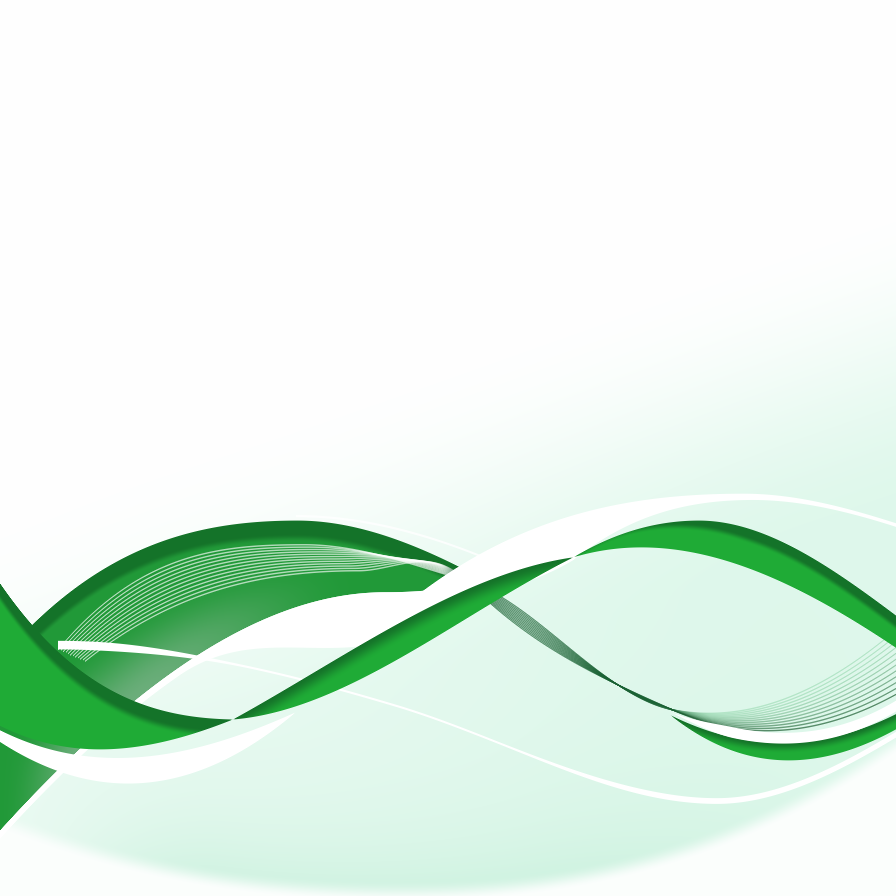
This background is drawn by a WebGL 1 fragment shader. Its source:

```glsl
precision highp float;
// Twisting green and white ribbons with fine line bundles over a pale mint wash.
// Every edge is a cubic arc between two knots; a ribbon fills the gap between
// an upper and a lower arc, and the bundle blends knots to fan its lines out.
uniform vec2 u_resolution;

float pixel;

// Height at x of a cubic between knots (x, y, slope).
float arc(float x, vec3 a, vec3 b) {
  float h = b.x - a.x;
  float t = clamp((x - a.x) / h, 0.0, 1.0);
  return a.y + t * t * (3.0 - 2.0 * t) * (b.y - a.y)
       + h * t * (1.0 - t) * (a.z * (1.0 - t) - b.z * t);
}

// Two arcs joined at the middle knot.
float arc2(float x, vec3 a, vec3 b, vec3 c) {
  return x < b.x ? arc(x, a, b) : arc(x, b, c);
}

// Coverage between two heights, vanishing where they meet.
float band(float y, float lo, float hi) {
  return clamp(min(hi - y, y - lo) / pixel + 0.5, 0.0, 1.0)
       * clamp((hi - lo) / pixel, 0.0, 1.0);
}

float stroke(float y, float center, float halfWidth) {
  return clamp((halfWidth - abs(y - center)) / pixel + 0.5, 0.0, 1.0);
}

// One line of the bundle; u runs from its upper to its lower border.
float bundleLine(float x, float u) {
  vec3 start = mix(vec3(0.065, 0.275, 1.2), vec3(0.095, 0.262, 0.8), u);
  vec3 crest = mix(vec3(0.34, 0.392, 0.0), vec3(0.40, 0.363, 0.0), u);
  vec3 pinch = vec3(0.52, 0.352, mix(-0.3, -1.0, u));
  vec3 dip = vec3(0.75, 0.208, mix(-0.2, -0.45, u));
  vec3 end = mix(vec3(1.0, 0.297, 0.85), vec3(1.0, 0.225, 0.55), u);
  return x < pinch.x ? arc2(x, start, crest, pinch) : arc2(x, pinch, dip, end);
}

void main() {
  vec2 p = gl_FragCoord.xy / u_resolution;
  float x = p.x, y = p.y;
  pixel = 1.0 / u_resolution.y;
  vec3 white = vec3(1.0);
  vec3 mint = vec3(0.87, 0.97, 0.92);
  vec3 green = vec3(0.12, 0.67, 0.21);
  vec3 darkGreen = vec3(0.08, 0.45, 0.16);

  // Mint wash, cut off by a soft sweeping edge near the bottom
  float wash = smoothstep(-0.42, -0.07, 0.35 * x - y);
  vec3 color = mix(vec3(0.995, 0.998, 0.996), mint, wash * mix(0.65, 1.0, smoothstep(0.1, 0.9, x)));
  float sweep = arc2(x, vec3(0.0, 0.085, -0.4), vec3(0.45, 0.005, 0.0), vec3(1.0, 0.17, 0.7));
  float above = y - sweep;
  float glow = exp(-max(above, 0.0) / 0.075) * smoothstep(0.0, 0.25, x);
  color = mix(color, vec3(0.78, 0.94, 0.86), 0.75 * glow * (1.0 - smoothstep(0.6, 1.0, x)));
  color = mix(vec3(0.985, 0.995, 0.99), color, smoothstep(-0.012, 0.012, above));

  // Rear hump with a dark rim and a hazy lower left
  float humpTop = arc2(x, vec3(0.0, 0.264, 1.17), vec3(0.332, 0.419, 0.0), vec3(0.54, 0.353, -0.54));
  float humpLow = arc2(x, vec3(0.0, 0.073, 1.1), vec3(0.43, 0.339, 0.0), vec3(0.54, 0.353, 0.3));
  float depth = (y - humpLow) / max(humpTop - humpLow, 0.001);
  float haze = smoothstep(0.6, 0.0, depth) * smoothstep(0.0, 0.1, x) * (1.0 - smoothstep(0.15, 0.4, x));
  vec3 humpColor = mix(vec3(0.13, 0.60, 0.22), vec3(0.42, 0.68, 0.48), haze);
  humpColor = mix(darkGreen, humpColor, smoothstep(0.015, 0.024, humpTop - y));
  color = mix(color, humpColor, band(y, humpLow, humpTop));
  float halo = arc(x, vec3(0.33, 0.424, 0.0), vec3(0.57, 0.365, -0.45));
  color = mix(color, white, 0.8 * stroke(y, halo, 0.0012) * step(0.33, x) * step(x, 0.57));

  // Long white thread
  float thread = x < 0.443 ? arc(x, vec3(0.065, 0.28, 0.0), vec3(0.443, 0.212, -0.3))
    : arc2(x, vec3(0.443, 0.212, -0.3), vec3(0.8, 0.106, 0.0), vec3(1.0, 0.18, 0.6));
  float threadWidth = 0.0048 - 0.0036 * smoothstep(0.1, 0.28, x) + 0.002 * smoothstep(0.55, 0.75, x);
  color = mix(color, white, stroke(y, thread, threadWidth) * step(0.065, x));

  // Fanning line bundle: white on the hump, dark past the pinch
  for (int i = 0; i < 12; i++) {
    float u = float(i) / 11.0;
    vec3 ink = mix(vec3(0.10, 0.38, 0.20), mix(vec3(0.62, 0.86, 0.71), vec3(0.06, 0.32, 0.14), u * u),
                   smoothstep(0.72, 0.8, x));
    ink = mix(white, ink, smoothstep(0.49, 0.52, x));
    color = mix(color, ink, 0.65 * stroke(y, bundleLine(x, u), 0.0008) * step(0.065 + 0.03 * u, x));
  }

  // White ribbons: under the hump, along the rise, and at the lower left
  float underWidth = (0.009 + 0.05 * smoothstep(0.2, 0.4, x)) * (1.0 - smoothstep(0.44, 0.5, x));
  color = mix(color, white, band(y, humpLow - underWidth, humpLow));
  float riseTop = arc2(x, vec3(0.44, 0.315, 0.85), vec3(0.83, 0.449, 0.0), vec3(1.0, 0.416, -0.32));
  float riseLow = x < 0.64 ? arc(x, vec3(0.44, 0.297, 0.6), vec3(0.64, 0.375, 0.6))
    : arc2(x, vec3(0.64, 0.375, 0.8), vec3(0.84, 0.442, 0.0), vec3(1.0, 0.412, -0.32));
  color = mix(color, white, band(y, riseLow, riseTop) * step(0.44, x));
  float tailTop = arc(x, vec3(0.0, 0.185, -0.5), vec3(0.33, 0.205, 0.45));
  float tailLow = arc(x, vec3(0.0, 0.172, -0.65), vec3(0.33, 0.205, 0.85));
  color = mix(color, white, band(y, tailLow, tailTop));

  // Front green ribbon, left lobe
  float top = arc(x, vec3(0.0, 0.349, -1.45), vec3(0.26, 0.197, -0.02));
  float low = arc(x, vec3(0.0, 0.19, -0.5), vec3(0.26, 0.197, 0.4));
  color = mix(color, mix(darkGreen, green, smoothstep(0.012, 0.022, top - y)), band(y, low, top));

  // Middle lobe
  top = arc(x, vec3(0.26, 0.197, 0.55), vec3(0.64, 0.378, 0.14));
  low = arc(x, vec3(0.26, 0.197, 0.08), vec3(0.64, 0.378, 0.5));
  color = mix(color, mix(darkGreen, green, smoothstep(0.0, 0.022, top - y)), band(y, low, top));

  // Right lobe
  top = arc2(x, vec3(0.64, 0.378, 0.6), vec3(0.78, 0.419, 0.0), vec3(1.0, 0.313, -0.75));
  low = arc(x, vec3(0.64, 0.378, 0.3), vec3(1.0, 0.277, -0.67));
  float rim = 0.013 * smoothstep(0.68, 0.85, x);
  color = mix(color, mix(darkGreen, green, smoothstep(rim - 0.004, rim + 0.004, top - y)), band(y, low, top));

  // Lower right crescent and its white lining
  top = arc(x, vec3(0.748, 0.202, -0.5), vec3(1.0, 0.203, 0.5));
  low = arc(x, vec3(0.748, 0.202, -0.8), vec3(1.0, 0.186, 0.55));
  color = mix(color, mix(darkGreen, green, smoothstep(0.0, 0.012, top - y)), band(y, low, top));
  float lining = arc(x, vec3(0.742, 0.208, -0.45), vec3(1.0, 0.212, 0.6));
  float liningWidth = 0.006 * smoothstep(0.742, 0.82, x);
  color = mix(color, white, band(y, lining - liningWidth, lining + liningWidth));

  gl_FragColor = vec4(color, 1.0);
}
```
